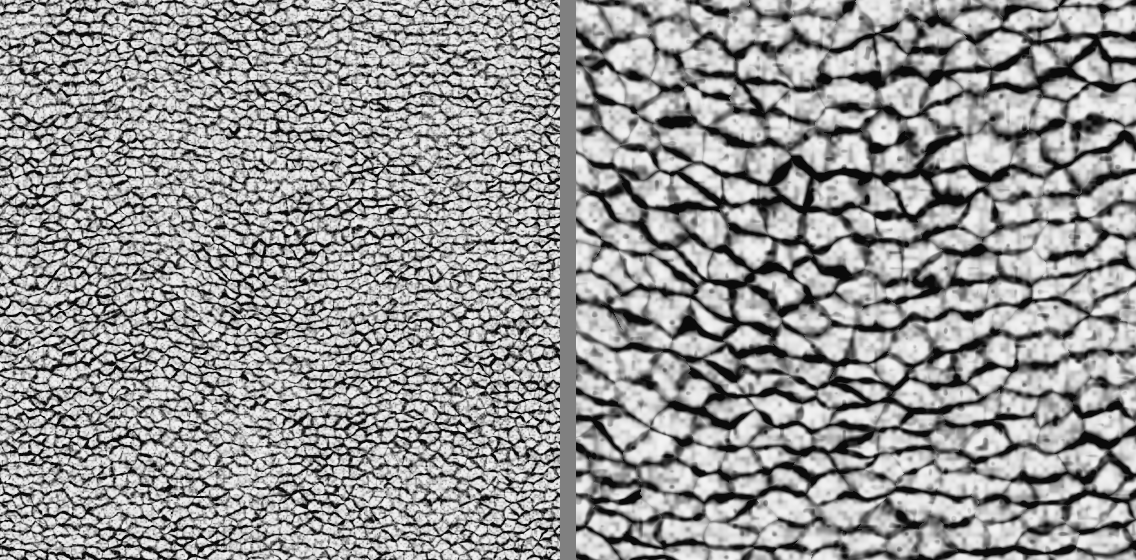
Left, the full canvas; right, a detail of the centre.
A WebGL 2 fragment shader for this texture:

```glsl
#version 300 es
precision highp float;
// Pebbled leather: rows of pale irregular grains split by ragged dark creases.

uniform vec2 u_resolution;
out vec4 fragColor;

float hash(vec2 p) {
    return fract(sin(dot(p, vec2(127.1, 311.7))) * 43758.5453);
}

float noise(vec2 p) {
    vec2 i = floor(p), f = fract(p);
    f = f * f * (3.0 - 2.0 * f);
    return mix(mix(hash(i), hash(i + vec2(1, 0)), f.x),
               mix(hash(i + vec2(0, 1)), hash(i + vec2(1, 1)), f.x), f.y);
}

// Centre of a grain; odd rows are shifted like bricks.
vec2 grainCentre(vec2 cell) {
    vec2 jitter = vec2(hash(cell), hash(cell + 57.3)) - 0.5;
    return cell + 0.5 + 0.8 * jitter + vec2(0.5 * mod(cell.y, 2.0), 0.0);
}

// Depth of the creases between grains; level ones are deepest.
float creaseDepth(vec2 p, float ragged, float fold) {
    vec2 base = floor(p), nearest = base, toNearest = vec2(9.0);
    for (int y = -2; y <= 2; y++)
    for (int x = -2; x <= 2; x++) {
        vec2 cell = base + vec2(x, y);
        vec2 d = grainCentre(cell) - p;
        if (dot(d, d) < dot(toNearest, toNearest)) {
            toNearest = d;
            nearest = cell;
        }
    }
    float depth = 0.0;
    for (int y = -2; y <= 2; y++)
    for (int x = -2; x <= 2; x++) {
        vec2 cell = nearest + vec2(x, y);
        vec2 d = grainCentre(cell) - p;
        vec2 across = d - toNearest;
        if (dot(across, across) < 0.0001) continue;
        vec2 normal = normalize(across);
        float edge = max(dot(0.5 * (d + toNearest), normal) + ragged, 0.0);
        float level = smoothstep(0.1, 0.9, abs(normal.y));
        float strength = mix(0.42, 0.92, level) + 0.4 * (hash(cell + nearest) - 0.5) + fold;
        float width = mix(0.1, 0.14, level);
        depth = max(depth, strength * exp(-edge * edge / (width * width)));
    }
    return depth;
}

void main() {
    vec2 uv = gl_FragCoord.xy / u_resolution.y;

    // Slow bends in the rows, then small wobbles in the grain outlines
    vec2 p = uv;
    p.y += 0.045 * (noise(uv * 4.0 + 3.0) - 0.5) + 0.012 * (noise(uv * 13.0) - 0.5);
    p.x += 0.02 * (noise(uv * 7.0 + 19.0) - 0.5);
    p += 0.007 * (vec2(noise(uv * 75.0), noise(uv * 75.0 + 41.0)) - 0.5);

    // Long folds link neighbouring creases; soft patches are flatter
    float fold = 0.45 * (noise(p * vec2(14.0, 48.0) + 7.0) - 0.5);
    fold += 0.25 * (noise(uv * 9.0 + 31.0) - 0.5);

    float ragged = 0.16 * (noise(uv * 150.0 + 11.0) - 0.5);
    float crease = creaseDepth(p * vec2(42.0, 57.0), ragged, fold);

    // Fine speckle with scattered dark pores
    float coarse = noise(uv * 165.0 + 5.0);
    float fine = noise(uv * 310.0 + 23.0);
    float speckle = 0.35 * (coarse - 0.5) + 0.5 * (fine - 0.5);
    float pores = smoothstep(0.72, 0.95, noise(uv * 215.0 + 67.0));

    float tone = 0.91 - 0.95 * crease + speckle - 0.3 * pores;
    tone = tone > 0.75 ? 0.75 + 0.22 * (1.0 - exp((0.75 - tone) / 0.2)) : tone;
    fragColor = vec4(vec3(clamp(tone, 0.04, 0.97)), 1.0);
}
```
